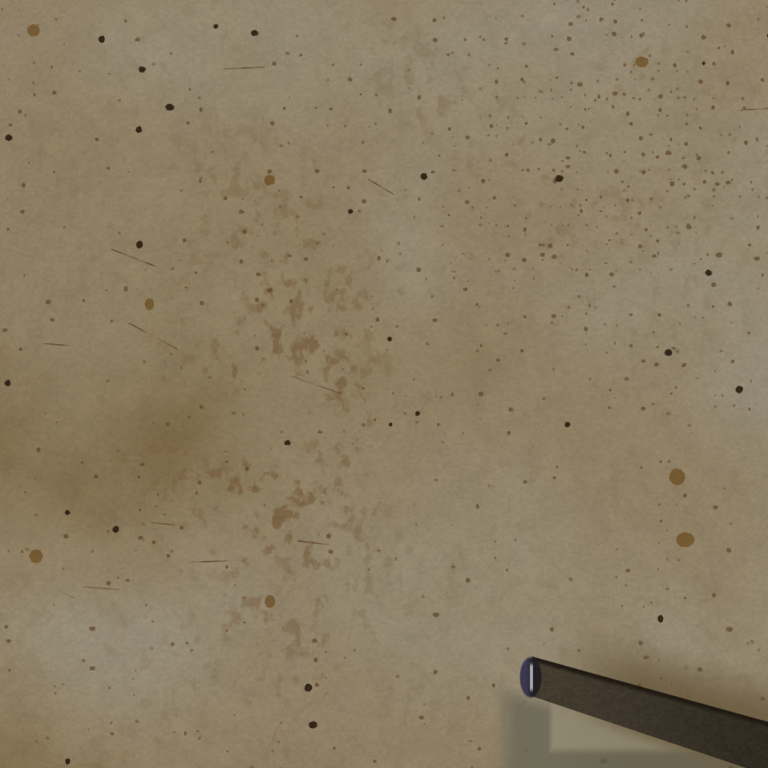
A WebGL 1 fragment shader for this texture:

```glsl
precision highp float;
// Stained, speckled plaster wall with a dark metal bar in the lower right corner.
uniform vec2 u_resolution;

float hash(vec2 p) {
  vec3 q = fract(vec3(p.xyx) * 0.1031);
  q += dot(q, q.yzx + 33.33);
  return fract((q.x + q.y) * q.z);
}

float noise(vec2 p) {
  vec2 i = floor(p), f = fract(p);
  f = f * f * (3.0 - 2.0 * f);
  return mix(mix(hash(i), hash(i + vec2(1, 0)), f.x),
             mix(hash(i + vec2(0, 1)), hash(i + vec2(1, 1)), f.x), f.y);
}

float fbm(vec2 p) {
  float sum = 0.0, amp = 0.5;
  for (int i = 0; i < 5; i++) {
    sum += amp * noise(p);
    p = mat2(1.6, 1.2, -1.2, 1.6) * p + 17.3;
    amp *= 0.5;
  }
  return sum;
}

// Soft round patch, 1 at its centre
float patchAt(vec2 p, vec2 centre, vec2 size) {
  vec2 d = (p - centre) / size;
  return exp(-dot(d, d));
}

// Scattered slightly uneven dots, one at most per grid cell
float specks(vec2 p, float cells, float share, float radius, float px) {
  vec2 id = floor(p * cells);
  vec2 spot = 0.25 + 0.5 * vec2(hash(id + 3.7), hash(id + 41.2));
  vec2 d = (fract(p * cells) - spot) / cells;
  d.x *= 0.75 + 0.5 * hash(id + 71.0);
  float r = radius * (0.5 + 0.7 * hash(id + 19.4));
  float size = length(d) + 0.0012 * (noise(p * 380.0) - 0.5);
  return step(hash(id + 7.9), share) * (1.0 - smoothstep(r - px, r + px, size));
}

// Thin strokes of random place, length and slant
float scratches(vec2 p, float px) {
  float sum = 0.0;
  for (int i = 0; i < 12; i++) {
    float k = float(i) * 5.3;
    vec2 start = vec2(hash(vec2(k, 1.0)), 0.15 + 0.8 * hash(vec2(k, 2.0)));
    float angle = -0.6 + 0.9 * hash(vec2(k, 3.0));
    vec2 along = vec2(cos(angle), sin(angle));
    float len = 0.015 + 0.06 * hash(vec2(k, 4.0));
    vec2 d = p - start;
    float dist = length(d - along * clamp(dot(d, along), 0.0, len));
    sum += (1.0 - smoothstep(0.0, 0.0007 + px, dist)) * noise(p * 90.0 + k);
  }
  return min(sum, 1.0);
}

void main() {
  vec2 p = gl_FragCoord.xy / u_resolution;
  float px = 1.0 / min(u_resolution.x, u_resolution.y);
  vec2 w = p + 0.07 * (vec2(fbm(p * 5.0), fbm(p * 5.0 + 40.0)) - 0.5);

  // Broad stains: brown on the left, paler and greyer to the right
  float stain = 0.47 - 0.36 * p.x + 0.85 * (fbm(w * 3.2 + 8.0) - 0.48);
  stain += 0.32 * patchAt(w, vec2(0.2, 0.4), vec2(0.25, 0.15));
  stain += 0.25 * patchAt(w, vec2(0.0, 0.5), vec2(0.08, 0.14));
  stain += 0.2 * patchAt(w, vec2(0.04, 0.86), vec2(0.1, 0.16));
  stain += 0.16 * patchAt(w, vec2(0.57, 0.53), vec2(0.13, 0.1));
  stain += 0.14 * patchAt(w, vec2(0.8, 0.72), vec2(0.12, 0.08));
  stain -= 0.3 * patchAt(w, vec2(0.12, 0.14), vec2(0.2, 0.12));
  stain -= 0.25 * patchAt(w, vec2(0.52, 0.67), vec2(0.05, 0.07));
  stain -= 0.15 * patchAt(w, vec2(0.58, 0.17), vec2(0.12));
  vec3 col = mix(vec3(0.58, 0.54, 0.46), vec3(0.555, 0.495, 0.385), smoothstep(0.0, 0.45, stain));
  col = mix(col, vec3(0.45, 0.37, 0.24), smoothstep(0.4, 0.95, stain));

  // Rusty scuffs down the middle, then fine surface grain
  float worn = patchAt(w, vec2(0.37, 0.42), vec2(0.13, 0.28))
             + 0.4 * patchAt(w, vec2(0.66, 0.8), vec2(0.25, 0.15));
  float scuff = smoothstep(0.52, 0.72, fbm(p * vec2(75.0, 60.0))) * smoothstep(0.35, 0.6, fbm(p * 11.0));
  col = mix(col, vec3(0.41, 0.29, 0.16), 0.5 * scuff * (0.15 + worn));
  float grain = noise(p * vec2(190.0, 270.0)) + noise(p * 410.0) - 1.0;
  col *= 1.0 + 0.045 * grain + 0.07 * (fbm(p * 42.0) - 0.48);

  // Pits: many pale brown ones at upper right, few dark ones anywhere
  float pitted = 0.07 + 0.4 * patchAt(p, vec2(0.78), vec2(0.22, 0.2));
  col = mix(col, vec3(0.36, 0.26, 0.16), 0.7 * specks(p, 52.0, pitted, 0.0026, px));
  col = mix(col, vec3(0.4, 0.31, 0.2), 0.6 * specks(p + 0.37, 85.0, pitted * 0.6, 0.0018, px));
  col = mix(col, vec3(0.16, 0.11, 0.06), 0.9 * specks(p + 0.61, 22.0, 0.06, 0.0042, px));
  col = mix(col, vec3(0.38, 0.25, 0.07), 0.6 * specks(p + 0.83, 13.0, 0.05, 0.009, px));
  col = mix(col, vec3(0.3, 0.2, 0.11), 0.7 * scratches(p, px));

  // Shadows on the wall around the bar
  float x = p.x - 0.697;
  float top = 0.144 - 0.277 * x, base = 0.092 - 0.335 * x;
  float behind = smoothstep(0.0, 0.15, x) * (1.0 - smoothstep(0.0, 0.075, p.y - top));
  col = mix(col, vec3(0.36, 0.29, 0.18), 0.65 * behind);
  float below = (1.0 - smoothstep(base - 0.02, base + 0.01, p.y)) * smoothstep(-0.06, -0.02, x);
  float shade = max(1.0 - smoothstep(0.015, 0.025, x), 1.0 - smoothstep(0.015, 0.03, p.y));
  col = mix(col, mix(vec3(0.56, 0.54, 0.45), vec3(0.41, 0.4, 0.33), shade), 0.8 * below);

  // Bar: body, dark upper edge and rounded end with a glint
  float body = smoothstep(-px, px, min(min(top - p.y, p.y - base), x + 0.004));
  vec3 metal = mix(vec3(0.26, 0.23, 0.18), vec3(0.19, 0.17, 0.13), smoothstep(0.0, 0.3, x));
  metal = mix(vec3(0.12, 0.1, 0.07), metal, smoothstep(0.002, 0.01, top - p.y));
  col = mix(col, metal * (1.0 + 0.12 * grain), body);
  vec2 tip = (p - vec2(0.691, 0.118)) / vec2(0.014, 0.026);
  float cap = 1.0 - smoothstep(0.9, 1.1, length(tip));
  col = mix(col, mix(vec3(0.23, 0.22, 0.31), vec3(0.13, 0.12, 0.14), smoothstep(-0.5, 0.3, tip.x)), cap);
  float glint = (1.0 - smoothstep(0.001, 0.003, abs(p.x - 0.692))) * (1.0 - smoothstep(0.5, 0.8, abs(tip.y)));
  col = mix(col, vec3(0.74, 0.74, 0.76), 0.85 * glint);

  gl_FragColor = vec4(col, 1.0);
}
```
